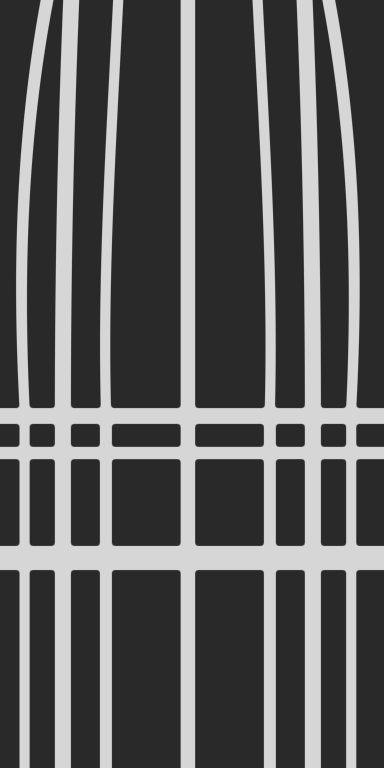
Give the GLSL for this pattern, as a WebGL 1 fragment shader.

```glsl
precision highp float;

// A pale lattice on charcoal: seven upright bars crossed by three level bars.
// The side bars are mirrored about an axis and bend inward above the top
// crossing along cubic curves; a smooth union rounds the inner corners.

uniform vec2 u_resolution;

// Signed distance to a bar, measured across it
float bar(float across, float center, float halfWidth) {
  return abs(across - center) - halfWidth;
}

// Offset of a bending bar at rise t, from cubic coefficients
float bend(float t, vec4 c) {
  return c.x + t * (c.y + t * (c.z + t * c.w));
}

// Union with a small fillet of size k where two edges meet
float filletUnion(float a, float b, float k) {
  float h = max(k - abs(a - b), 0.0) / k;
  return min(a, b) - 0.25 * k * h * h;
}

float uprights(vec2 p) {
  const float axis = 0.4893;
  float side = abs(p.x - axis);
  // Rise runs from 0 at the top crossing to 1 at the upper edge
  float rise = max((p.y - 0.9375) / 1.0625, 0.0);
  float aboveCrossing = step(0.9167, p.y);

  float d = side - 0.0189;
  float inner = bend(rise, vec4(0.2135, 0.0266, -0.0964, 0.0378));
  d = min(d, bar(side, inner, mix(0.0156, 0.0133, aboveCrossing)));
  float middle = bend(rise, vec4(0.3255, 0.0, -0.0216, 0.0));
  d = min(d, bar(side, middle, 0.0209));
  float outer = bend(rise, vec4(0.4253, 0.0542, -0.0852, -0.0276));
  return min(d, bar(side, outer, 0.0132 + 0.0035 * rise));
}

float crossings(float y) {
  float d = bar(y, 0.9167, 0.0206);
  d = min(d, bar(y, 0.8203, 0.0160));
  return min(d, bar(y, 0.5469, 0.0314));
}

void main() {
  // The canvas spans one unit across and two units up
  vec2 p = gl_FragCoord.xy / u_resolution * vec2(1.0, 2.0);
  float d = filletUnion(uprights(p), crossings(p.y), 0.010);

  float edge = 0.75 / u_resolution.x;
  float lattice = 1.0 - smoothstep(-edge, edge, d);
  vec3 charcoal = vec3(0.16);
  vec3 paleGray = vec3(0.84);
  gl_FragColor = vec4(mix(charcoal, paleGray, lattice), 1.0);
}
```
